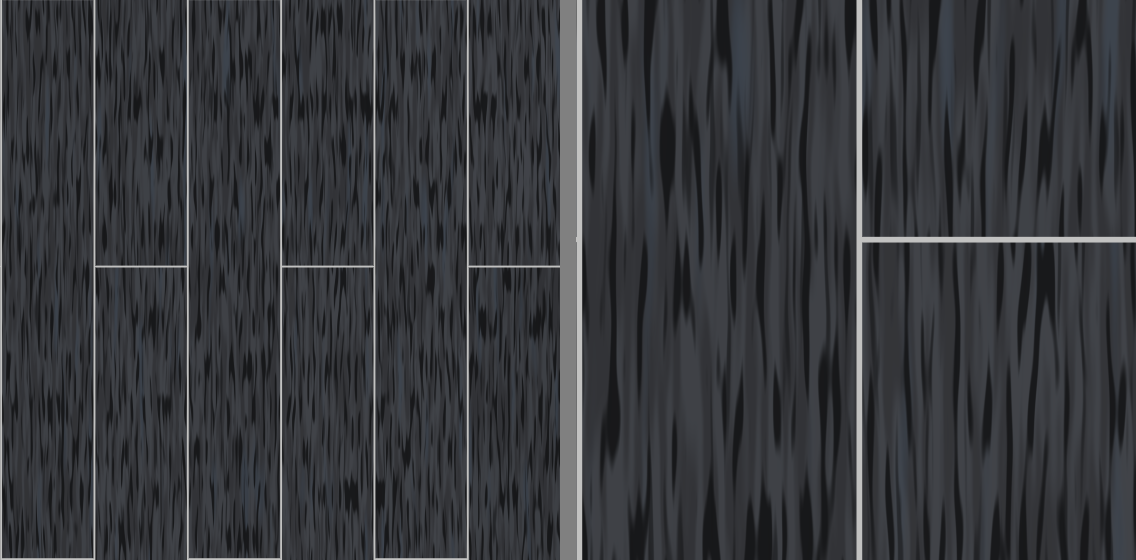
Left, the full canvas; right, a detail of the centre.
Give the GLSL for this texture, as a Shadertoy shader.

```glsl
// Dark charcoal wood planks with fine vertical grain, laid in half-offset columns with pale joints.

#define COLUMNS 6.0
#define ORIGIN vec2(0.0020, 0.0015)
#define STAGGER 0.5225
#define JOINT_WIDTH 0.0034
#define PORE_SCALE vec2(190.0, 13.0)
#define FIBRE_SCALE vec2(125.0, 5.0)
#define JOINT_COLOR vec3(0.76, 0.76, 0.755)
#define PORE_COLOR vec3(0.085, 0.088, 0.095)
#define MID_COLOR vec3(0.198, 0.202, 0.217)
#define LIGHT_COLOR vec3(0.248, 0.258, 0.278)
#define BLUE_COLOR vec3(0.235, 0.270, 0.315)
#define GRAIN_SAMPLES 3

// Integer hash of a lattice cell, 0..1
float hash(vec2 cell) {
    uvec2 q = uvec2(ivec2(cell)) * uvec2(1597334673u, 3812015801u);
    uint n = (q.x ^ q.y) * 1597334673u;
    n = (n ^ (n >> 15)) * 2246822519u;
    n ^= n >> 13;
    return float(n >> 8) / 16777216.0;
}

float cornerRamp(vec2 cell, vec2 offset) {
    float angle = 6.28319 * hash(cell);
    return dot(vec2(cos(angle), sin(angle)), offset);
}

// Gradient noise, roughly -0.7..0.7
float noise(vec2 p) {
    vec2 cell = floor(p), f = p - cell;
    vec2 u = f * f * f * (f * (f * 6.0 - 15.0) + 10.0);
    vec2 e = vec2(1.0, 0.0);
    return mix(
        mix(cornerRamp(cell, f), cornerRamp(cell + e, f - e), u.x),
        mix(cornerRamp(cell + e.yx, f - e.yx), cornerRamp(cell + 1.0, f - 1.0), u.x),
        u.y);
}

// Wood colour at p; seed shifts the pattern from plank to plank
vec3 woodGrain(vec2 p, vec2 seed) {
    // Gentle bending of the fibres
    p.x += 0.004 * noise(p * vec2(24.0, 5.0) + seed)
         + 0.0012 * noise(p * vec2(70.0, 22.0) + seed);

    // Long soft fibres
    float fibre = noise(p * FIBRE_SCALE + seed)
                + 0.5 * noise(p * FIBRE_SCALE * vec2(1.9, 3.0) + seed + 37.0);
    vec3 color = mix(MID_COLOR, LIGHT_COLOR, smoothstep(-0.25, 0.25, fibre));

    // Occasional bluish slivers
    float sliver = noise(p * vec2(65.0, 4.0) + seed + 71.0);
    color = mix(color, BLUE_COLOR, 0.7 * smoothstep(0.22, 0.5, sliver));

    // Short dark pores, denser in some bands
    float density = 0.14 * noise(p * vec2(22.0, 3.0) + seed + 113.0);
    float pore = noise(p * PORE_SCALE + seed + 151.0) + density;
    float hairline = noise(p * PORE_SCALE * vec2(1.15, 0.6) + seed + 197.0);
    color = mix(color, PORE_COLOR, 0.95 * smoothstep(0.10, 0.32, pore));
    return mix(color, PORE_COLOR, 0.6 * smoothstep(0.22, 0.45, hairline));
}

void mainImage(out vec4 fragColor, in vec2 fragCoord) {
    vec2 uv = fragCoord / iResolution.xy;
    vec2 pixel = 1.0 / iResolution.xy;

    // Plank layout: every second column is shifted along its length
    vec2 p = uv - ORIGIN;
    float column = floor(p.x * COLUMNS);
    p.y -= STAGGER * mod(column, 2.0);
    vec2 plank = vec2(column, floor(p.y));
    vec2 seed = floor(vec2(hash(plank + 11.0), hash(plank + 53.0)) * 900.0);

    // Grain, averaged across the pixel
    vec3 color = vec3(0.0);
    for (int i = 0; i < GRAIN_SAMPLES; i++) {
        float shift = (float(i) + 0.5) / float(GRAIN_SAMPLES) - 0.5;
        color += woodGrain(uv + vec2(shift * pixel.x, 0.0), seed);
    }
    color /= float(GRAIN_SAMPLES);
    color *= 1.0 + 0.06 * (hash(plank + 29.0) - 0.5);

    // Joints: distance to the nearest plank edge on each axis
    vec2 cell = vec2(fract(p.x * COLUMNS), fract(p.y));
    vec2 edge = min(cell, 1.0 - cell) / vec2(COLUMNS, 1.0);
    vec2 cover = clamp((0.5 * JOINT_WIDTH - edge) / pixel + 0.5, 0.0, 1.0);
    color = mix(color, JOINT_COLOR, max(cover.x, cover.y));

    fragColor = vec4(color, 1.0);
}
```
